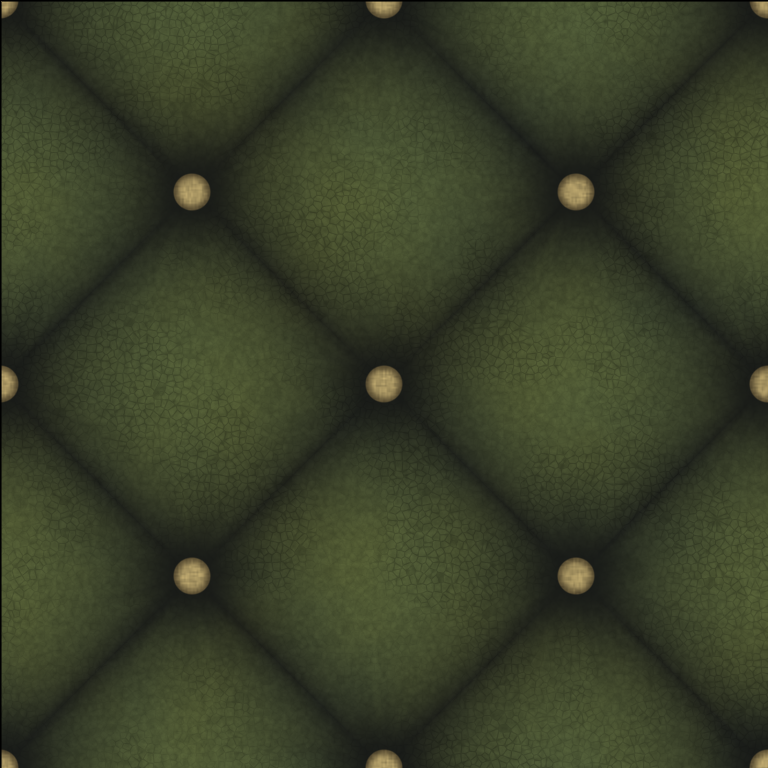
Reproduce this pattern procedurally as a WebGL 2 fragment shader.

```glsl
#version 300 es
precision highp float;
uniform vec2 u_resolution;
out vec4 fragColor;

const vec3 CREASE = vec3(0.105, 0.113, 0.098);
const vec3 LEATHER = vec3(0.312, 0.352, 0.206);
const vec3 SHADOW = vec3(0.085, 0.092, 0.086);
const vec3 BRASS = vec3(0.660, 0.585, 0.385);
const vec3 BRASS_RIM = vec3(0.330, 0.285, 0.185);
const float BUTTON_RADIUS = 0.0240;
const float BORDER = 0.0020;

// Integer hash giving two values in 0..1
vec2 hash2(vec2 cell) {
    uvec2 h = uvec2(ivec2(cell)) * uvec2(1664525u, 1013904223u) + 374761u;
    h.x += h.y * 1664525u;
    h.y += h.x * 1664525u;
    h ^= h >> 16u;
    h.x += h.y * 1664525u;
    h.y += h.x * 1664525u;
    h ^= h >> 16u;
    return vec2(h & 65535u) / 65535.0;
}

float valueNoise(vec2 p) {
    vec2 i = floor(p);
    vec2 f = p - i;
    f = f * f * (3.0 - 2.0 * f);
    float low = mix(hash2(i).x, hash2(i + vec2(1, 0)).x, f.x);
    float high = mix(hash2(i + vec2(0, 1)).x, hash2(i + vec2(1, 1)).x, f.x);
    return mix(low, high, f.y);
}

float fbm(vec2 p) {
    float sum = 0.0;
    float weight = 0.5;
    for (int i = 0; i < 4; i++) {
        sum += weight * valueNoise(p);
        p = p * 2.03 + 17.3;
        weight *= 0.5;
    }
    return sum / 0.9375;
}

// Gap between the two nearest cell points: zero on the grain cracks
float grainCells(vec2 p) {
    vec2 base = floor(p);
    float nearest = 9.0;
    float second = 9.0;
    for (int y = -1; y <= 1; y++) {
        for (int x = -1; x <= 1; x++) {
            vec2 cell = base + vec2(x, y);
            float d = length(cell + hash2(cell) - p);
            second = min(second, max(nearest, d));
            nearest = min(nearest, d);
        }
    }
    return second - nearest;
}

// Height of a padded diamond: one at its middle, zero on its seams
float pillow(vec2 diamond) {
    vec2 f = fract(diamond);
    vec2 bulge = 4.0 * f * (1.0 - f);
    return bulge.x * bulge.y;
}

// Faint folds fanning out from a button
float folds(vec2 offset, vec2 id) {
    vec2 direction = offset / max(length(offset), 0.0001);
    return fbm(direction * 7.0 + id * 13.7 + 50.0) - 0.5;
}

vec3 leatherColor(vec2 uv, vec2 diamond, vec2 offset, vec2 id) {
    float reach = length(offset);
    float height = pow(pillow(diamond) + 0.015, 0.6);
    float fan = smoothstep(0.015, 0.06, reach) * (1.0 - smoothstep(0.07, 0.20, reach));
    height += folds(offset, id) * fan * 0.18;
    vec3 color = mix(CREASE, LEATHER, clamp(height, 0.0, 1.0));

    // Broad tone drift
    float drift = fbm(uv * 7.0 + 3.0) - 0.5;
    color *= 1.0 + drift * vec3(0.16, 0.10, -0.06);

    // Pebbled grain, stronger in patches
    float patchiness = smoothstep(0.35, 0.70, fbm(uv * 11.0 + 31.0));
    float crack = 1.0 - smoothstep(0.0, 0.30, grainCells(uv * 105.0));
    color *= 1.0 - crack * mix(0.04, 0.16, patchiness);
    color *= 1.0 + 0.26 * (fbm(uv * 170.0) - 0.5);

    // Dark hollow around the button
    float hollow = exp(-pow(reach / 0.056, 2.0));
    return mix(color, SHADOW, hollow * 0.85);
}

vec3 buttonColor(vec2 uv, float reach) {
    float r = reach / BUTTON_RADIUS;
    vec3 color = mix(BRASS, BRASS_RIM, smoothstep(0.45, 1.05, r));
    float weave = valueNoise(uv * vec2(420, 130)) + valueNoise(uv * vec2(130, 420));
    return color * (1.0 + 0.16 * (weave - 1.0));
}

void main() {
    float pixel = 1.0 / u_resolution.y;
    vec2 uv = gl_FragCoord.xy * pixel;

    // Diagonal lattice with a button on every whole coordinate
    vec2 diamond = 2.0 * vec2(uv.x + uv.y, uv.x - uv.y);
    vec2 id = round(diamond);
    vec2 q = diamond - id;
    vec2 offset = vec2(q.x + q.y, q.x - q.y) * 0.25;
    float reach = length(offset);

    vec3 color = leatherColor(uv, diamond, offset, id);
    float cover = 1.0 - smoothstep(-pixel, pixel, reach - BUTTON_RADIUS);
    color = mix(color, buttonColor(uv, reach), cover);

    // Thin black line along the left and top edges
    float edge = min(uv.x, 1.0 - uv.y) - BORDER;
    color *= smoothstep(-0.5 * pixel, 0.5 * pixel, edge);
    fragColor = vec4(color, 1.0);
}
```
